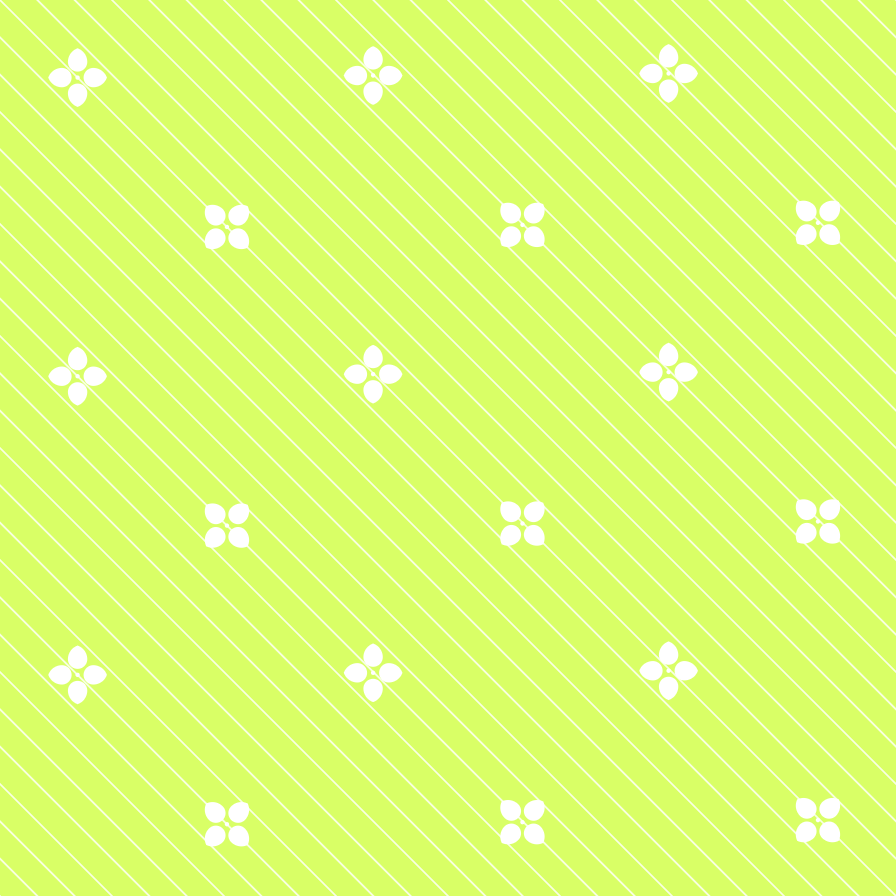
A WebGL 1 fragment shader for this pattern:

```glsl
precision highp float;
// Lime cloth with thin diagonal pinstripes and staggered four-petal blossoms.

uniform vec2 u_resolution;

#define GROUND vec3(0.85, 1.0, 0.40)
#define INK vec3(1.0)
#define STRIPES 24.0
#define STRIPE_WIDTH 0.002
#define STRIPE_OPACITY 0.82
#define CELL vec2(0.3298, 0.3333)
#define FIRST_BLOSSOM vec2(0.0866, 0.0866)
#define COLUMN_RISE 0.0023
#define PETAL_CENTER 0.0175
#define PETAL_RADIUS 0.0108
#define PETAL_TIP 0.0152
#define PISTIL_RADIUS 0.0024

const float DIAGONAL = 0.70710678;

// Offset from the nearest blossom; each column sits a little higher than the last.
vec2 toBlossom(vec2 p, vec2 first) {
  vec2 q = p - first;
  float column = floor(q.x / CELL.x + 0.5);
  q.y += column * COLUMN_RISE;
  return q - CELL * floor(q / CELL + 0.5);
}

// Petal along +x: round at the inner end, two arcs meeting at the outer tip.
float petal(vec2 p) {
  p.x -= PETAL_CENTER;
  float arc = (PETAL_TIP * PETAL_TIP + PETAL_RADIUS * PETAL_RADIUS) / (2.0 * PETAL_RADIUS);
  float inner = length(p) - PETAL_RADIUS;
  float outer = length(vec2(p.x, abs(p.y) + arc - PETAL_RADIUS)) - arc;
  return p.x < 0.0 ? inner : outer;
}

// Four petals by folding the plane, with a dot in the middle.
float blossom(vec2 p) {
  p = abs(p);
  if (p.y > p.x) p = p.yx;
  return min(petal(p), length(p) - PISTIL_RADIUS);
}

vec2 turnEighth(vec2 p) {
  return vec2(p.x - p.y, p.x + p.y) * DIAGONAL;
}

float coverage(float dist, float pixel) {
  return clamp(0.5 - dist / pixel, 0.0, 1.0);
}

void main() {
  vec2 p = gl_FragCoord.xy / u_resolution;
  p.y = 1.0 - p.y; // measure down from the top edge
  float pixel = 1.0 / min(u_resolution.x, u_resolution.y);

  // Pinstripes falling to the right
  float phase = fract((p.x - p.y) * STRIPES + 0.5) - 0.5;
  float stripeDist = abs(phase) * DIAGONAL / STRIPES - 0.5 * STRIPE_WIDTH;
  vec3 color = mix(GROUND, INK, STRIPE_OPACITY * coverage(stripeDist, pixel));

  // Upright blossoms, and turned ones half a cell along
  float upright = blossom(toBlossom(p, FIRST_BLOSSOM));
  float turned = blossom(turnEighth(toBlossom(p, FIRST_BLOSSOM + 0.1667)));
  color = mix(color, INK, coverage(min(upright, turned), pixel));

  gl_FragColor = vec4(color, 1.0);
}
```
